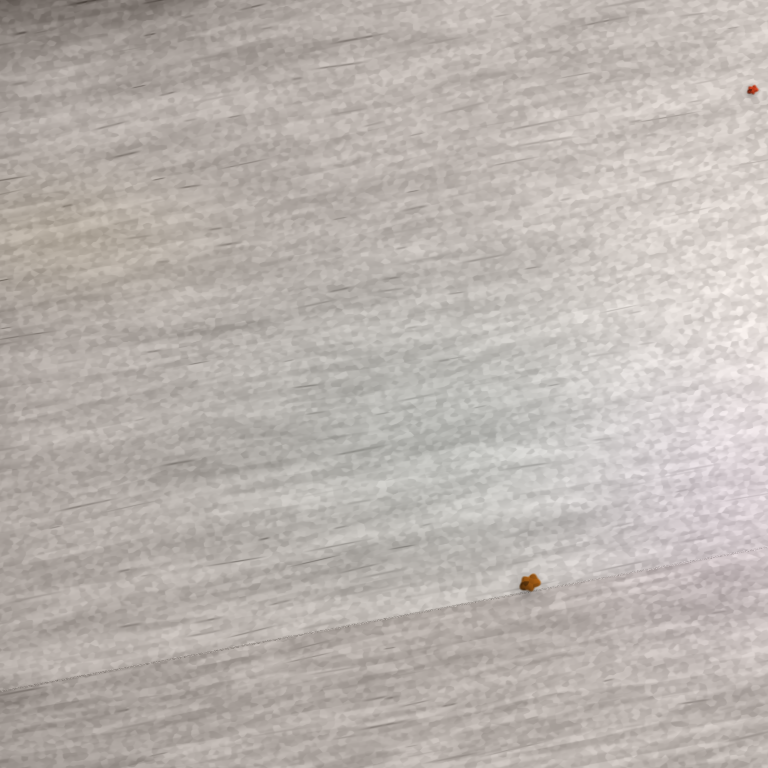
Reproduce this texture procedurally as a WebGL 1 fragment shader.

```glsl
precision highp float;

uniform vec2 u_resolution;

const vec3 WOOD = vec3(0.722, 0.692, 0.671);
const vec3 COOL_TINT = vec3(-0.026, 0.006, 0.010);
const vec3 LAVENDER_TINT = vec3(-0.010, -0.026, 0.012);
const vec3 BEIGE_TINT = vec3(0.008, 0.002, -0.022);
const vec3 CRUMB_BROWN = vec3(0.58, 0.33, 0.08);
const vec3 CRUMB_RED = vec3(0.74, 0.24, 0.12);

const float GRAIN_ANGLE = 0.186;
const float SEAM_HEIGHT = 0.098;
const float SEAM_DEPTH = 0.09;
const float LOWER_BOARD_SHADE = 0.035;
const float BAND_CONTRAST = 0.075;
const float FIBRE_CONTRAST = 0.085;
const float SPECKLE_CONTRAST = 0.095;
const float PORE_CONTRAST = 0.19;
const float GLOW = 0.15;
const float CORNER_SHADE = 0.24;
const vec2 BAND_SCALE = vec2(2.2, 26.0);
const vec2 FIBRE_SCALE = vec2(11.0, 125.0);
const vec2 SPECKLE_SCALE = vec2(130.0, 190.0);
const vec2 PORE_GRID = vec2(9.0, 55.0);

vec2 hash2(vec2 p) {
  vec3 q = fract(p.xyx * vec3(0.1031, 0.1030, 0.0973));
  q += dot(q, q.yzx + 33.33);
  return fract((q.xx + q.yz) * q.zy);
}

// Cellular noise: random cell values blended softly, centred on zero
float cellNoise(vec2 p) {
  vec2 cell = floor(p);
  float sum = 0.0;
  float weights = 0.0;
  for (int j = -1; j <= 1; j++) {
    for (int i = -1; i <= 1; i++) {
      vec2 c = cell + vec2(float(i), float(j));
      vec2 d = p - c - hash2(c);
      float w = exp(-7.0 * dot(d, d));
      sum += w * (hash2(c + 71.0).x - 0.5);
      weights += w;
    }
  }
  return sum / weights;
}

// Short dark dashes, one candidate per stretched cell
float pores(vec2 p) {
  vec2 cell = floor(p * PORE_GRID);
  float ink = 0.0;
  for (int j = -1; j <= 1; j++) {
    for (int i = -1; i <= 1; i++) {
      vec2 c = cell + vec2(float(i), float(j));
      vec2 spot = hash2(c + 13.0);
      vec2 kind = hash2(c + 157.0);
      vec2 d = p - (c + spot) / PORE_GRID;
      d.y += (kind.x - 0.5) * 0.07 * d.x;
      float halfLength = mix(0.010, 0.055, kind.y * kind.y);
      float across = d.y / mix(0.0009, 0.0018, spot.x);
      float dash = exp(-across * across);
      dash *= 1.0 - smoothstep(0.3 * halfLength, halfLength, abs(d.x));
      float strength = smoothstep(0.4, 1.0, hash2(c + 311.0).x);
      ink = max(ink, dash * strength);
    }
  }
  return ink;
}

float blob(vec2 p, vec2 centre, vec2 radius) {
  vec2 d = (p - centre) / radius;
  return exp(-dot(d, d));
}

// Irregular crumb with a lit upper right side and a thin shadow
vec3 addCrumb(vec3 base, vec2 p, vec2 centre, float radius, vec3 tint) {
  vec2 d = (p - centre) / radius;
  float a = atan(d.y, d.x);
  float edge = 0.85 + 0.14 * sin(2.0 * a + 0.8) + 0.10 * sin(5.0 * a + 2.0);
  float soft = 1.5 / (u_resolution.y * radius);
  float mask = 1.0 - smoothstep(edge - soft, edge + soft, length(d));
  float shadow = blob(d, vec2(-0.3, -0.5), vec2(1.0));
  float light = 0.85 + 0.28 * dot(d, vec2(0.6, 0.8)) + 0.5 * cellNoise(d * 2.5 + 9.0);
  return mix(base * (1.0 - 0.25 * shadow), tint * light, mask);
}

void main() {
  vec2 uv = gl_FragCoord.xy / u_resolution;
  float ca = cos(GRAIN_ANGLE);
  float sa = sin(GRAIN_ANGLE);
  vec2 grain = vec2(ca * uv.x + sa * uv.y, ca * uv.y - sa * uv.x);
  float toSeam = grain.y - SEAM_HEIGHT;
  float lower = 1.0 - smoothstep(-0.0015, 0.0015, toSeam);

  // Gently wavy grain, with its own pattern on the lower board
  vec2 wavy = grain + vec2(3.7 * lower + 2.0, 2.0);
  wavy.y += 0.004 * sin(5.0 * grain.x + 9.0 * grain.y) + 0.002 * sin(13.0 * grain.x - 17.0 * grain.y);
  float band = cellNoise(wavy * BAND_SCALE);
  float fibre = cellNoise(wavy * FIBRE_SCALE);
  float speckle = cellNoise(wavy * SPECKLE_SCALE);
  float glow = blob(uv, vec2(1.04, 0.53), vec2(0.34, 0.37));

  // Uneven light over the table
  float tone = 0.065 * (uv.x - 0.45) + GLOW * glow;
  tone -= CORNER_SHADE * blob(uv, vec2(0.0, 1.02), vec2(0.34, 0.085));
  tone -= 0.035 * exp(-uv.x / 0.07) + LOWER_BOARD_SHADE * lower;

  // Grain, pores and the board joint
  tone += BAND_CONTRAST * band * (1.0 - 0.4 * glow);
  tone += FIBRE_CONTRAST * fibre * (1.0 + 0.5 * lower - 0.4 * glow);
  tone += SPECKLE_CONTRAST * speckle * (1.0 + 0.5 * glow);
  tone -= PORE_CONTRAST * pores(wavy) * (0.75 + speckle) * (1.0 - 0.6 * glow);
  float joint = toSeam / 0.0018;
  tone -= SEAM_DEPTH * exp(-joint * joint) * (0.7 + fibre) * (1.0 - 0.5 * uv.x);

  vec3 color = WOOD + tone;
  color += COOL_TINT * blob(uv, vec2(0.60, 0.43), vec2(0.32, 0.20)) * (1.0 - lower);
  color += LAVENDER_TINT * blob(uv, vec2(0.96, 0.35), vec2(0.20, 0.17));
  color += BEIGE_TINT * blob(uv, vec2(0.08, 0.69), vec2(0.18, 0.08));

  color = addCrumb(color, uv, vec2(0.690, 0.241), 0.0135, CRUMB_BROWN);
  color = addCrumb(color, uv, vec2(0.980, 0.883), 0.0070, CRUMB_RED);
  gl_FragColor = vec4(clamp(color, 0.0, 1.0), 1.0);
}
```
